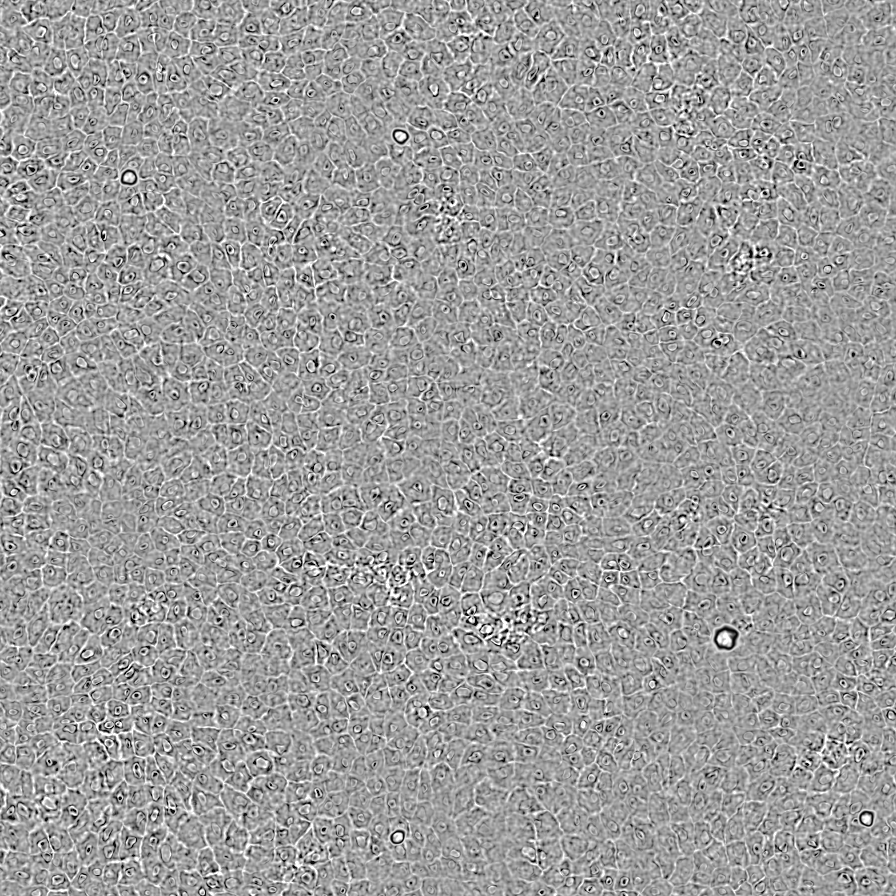
Write a Shadertoy shader that draws this texture.

```glsl
const float CELLS_ACROSS = 44.0;
const int FLOATING_BODIES = 5;
const float BASE_GREY = 0.61;

vec2 hash22(vec2 p) {
    vec3 q = fract(vec3(p.xyx) * vec3(0.1031, 0.1030, 0.0973));
    q += dot(q, q.yzx + 33.33);
    return fract((q.xx + q.yz) * q.zy);
}

float gradientAt(vec2 corner, vec2 offset) {
    return dot(hash22(corner) * 2.0 - 1.0, offset);
}

// Gradient noise, centred on zero
float noise(vec2 p) {
    vec2 i = floor(p), f = fract(p);
    vec2 u = f * f * f * (f * (f * 6.0 - 15.0) + 10.0);
    vec2 e = vec2(1.0, 0.0);
    float low = mix(gradientAt(i, f), gradientAt(i + e.xy, f - e.xy), u.x);
    float high = mix(gradientAt(i + e.yx, f - e.yx), gradientAt(i + e.xx, f - e.xx), u.x);
    return mix(low, high, u.y);
}

vec2 noise2(vec2 p) {
    return vec2(noise(p), noise(p + 57.3));
}

float bump(float x, float width) {
    return exp(-0.5 * x * x / (width * width));
}

vec2 seedOffset(vec2 id) {
    return 0.5 + 0.78 * (hash22(id + 100.0) - 0.5);
}

// Voronoi cell: returns border distance, writes the vector from the seed and the id
float cellBorder(vec2 p, out vec2 fromSeed, out vec2 id) {
    vec2 base = floor(p);
    float nearest = 9.0;
    for (int y = -1; y <= 1; y++)
    for (int x = -1; x <= 1; x++) {
        vec2 cell = base + vec2(x, y);
        vec2 r = p - cell - seedOffset(cell);
        if (dot(r, r) < nearest) {
            nearest = dot(r, r);
            fromSeed = r;
            id = cell;
        }
    }
    float border = 9.0;
    for (int y = -2; y <= 2; y++)
    for (int x = -2; x <= 2; x++) {
        vec2 cell = id + vec2(x, y);
        vec2 r = p - cell - seedOffset(cell);
        vec2 across = fromSeed - r;
        if (dot(across, across) > 0.0001)
            border = min(border, dot(-0.5 * (fromSeed + r), normalize(across)));
    }
    return border;
}

// Thin bright membrane with a dark flank
float membrane(float border) {
    return 0.25 * bump(border, 0.045) - 0.20 * bump(border - 0.13, 0.05);
}

// Oval outline with a bright inner rim and two small nucleoli
float nucleus(vec2 q, vec2 id) {
    vec2 axis = hash22(id + 211.0) - 0.5;
    vec2 traits = hash22(id + 307.0);
    float d = length(q + 0.6 * axis * dot(q, axis));
    float radius = mix(0.21, 0.30, traits.x);
    float outline = 0.22 * bump(d - radius + 0.095, 0.04) - 0.24 * bump(d - radius, 0.04);
    float dots = bump(length(q - 0.12 * axis), 0.055) + 0.6 * bump(length(q + 0.24 * axis), 0.045);
    return outline + dots * mix(-0.75, 0.15, traits.y);
}

// Rounded body: white core, black rim, pale halo
float floatingBody(float d, float grain) {
    float core = 0.95 + 1.5 * grain;
    return mix(core, 0.65, smoothstep(0.8, 1.1, d))
        - 0.7 * bump(d - 1.0, 0.18) + 0.3 * bump(d - 1.45, 0.15);
}

// Flattens faint tones and deepens strong ones, shadows most
float tone(float s) {
    return s * (0.74 + abs(s) * (s < 0.0 ? 1.4 : 0.6));
}

void mainImage(out vec4 fragColor, in vec2 fragCoord) {
    vec2 uv = fragCoord / iResolution.y;

    // Uneven cell sizes and rough, wavy borders
    vec2 p = uv * CELLS_ACROSS;
    p += 1.5 * noise2(p * 0.16) + 0.24 * noise2(p * 1.4) + 0.11 * noise2(p * 3.7);

    // Broken membranes and nuclei of uneven strength
    vec2 fromSeed, id;
    float border = cellBorder(p, fromSeed, id);
    float breaks = clamp(0.8 + 1.9 * noise(p * 1.6 + 9.0), 0.1, 1.4);
    float outlineBreaks = clamp(0.9 + 1.5 * noise(p * 2.6 + 23.0), 0.2, 1.5);
    float structure = membrane(border) * breaks
        + nucleus(fromSeed, id) * outlineBreaks * mix(0.5, 1.4, hash22(id + 401.0).x);

    // Granular cytoplasm with dark specks
    float grain = 0.20 * noise(uv * 145.0) + 0.46 * noise(uv * 225.0 + 31.0);
    float specks = smoothstep(0.18, 0.5, noise(uv * 160.0 + 13.0));

    // Calm patches, a paler right side and dense clusters
    float patches = noise(uv * 4.5 + 3.0) + 0.6 * noise(uv * 11.0 + 8.0);
    float local = noise(uv * 24.0 + 47.0);
    float contrast = clamp(mix(0.93, 0.66, uv.x) + 0.5 * patches + 0.6 * local, 0.3, 1.4);
    float cluster = smoothstep(0.27, 0.5, noise(uv * 15.0 + 71.0) + 0.35 * patches);

    // The lift keeps the local mean level as contrast changes
    float lift = 0.06 * contrast * (1.0 + 0.4 * cluster);
    float signal = contrast * structure * (1.0 + 0.3 * cluster)
        + grain * (0.5 + 0.55 * contrast + 1.4 * cluster)
        - 0.24 * contrast * specks + lift;
    float grey = BASE_GREY + tone(signal);

    // Scattered floating bodies
    for (int i = 0; i < FLOATING_BODIES; i++) {
        vec2 key = vec2(float(i) * 7.0, 41.0);
        float radius = mix(0.006, 0.011, hash22(key + 5.0).x);
        float d = length(uv - hash22(key)) / radius + 0.6 * noise(uv * 90.0);
        grey = mix(grey, floatingBody(d, grain), 1.0 - smoothstep(1.3, 1.8, d));
    }

    fragColor = vec4(vec3(clamp(grey, 0.03, 1.0)), 1.0);
}
```
